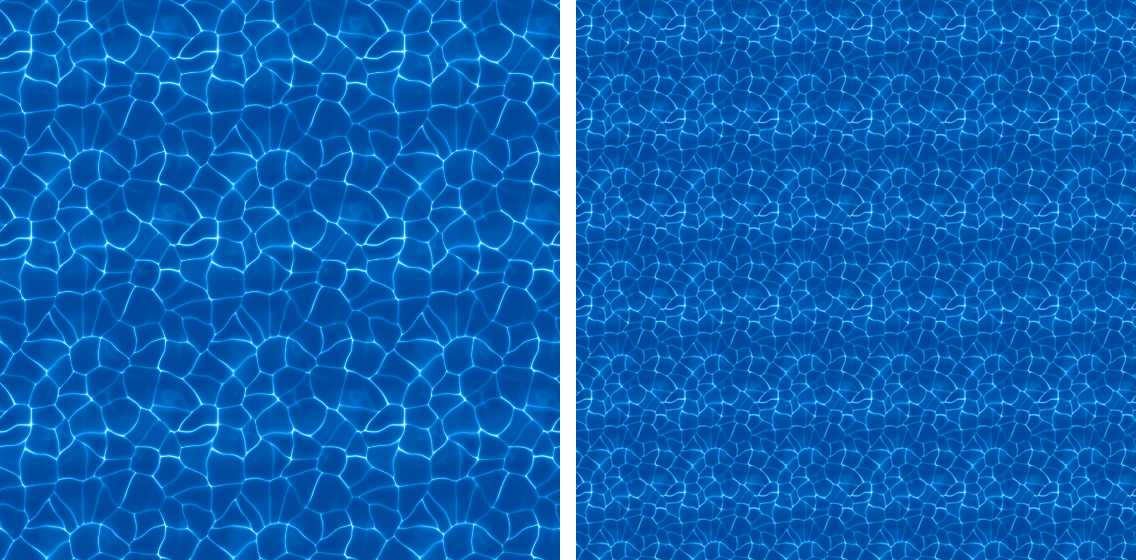
Left: one tile. Right: repeated 2 by 2.
Reproduce this texture procedurally as a WebGL 2 fragment shader.

```glsl
#version 300 es
precision highp float;
// Pool water: a tiling net of bright caustic lines with glowing knots on deep blue.
#define REPEATS 3.0      // whole tiles across the canvas
#define CELLS 7.0        // net cells across one tile
#define JITTER 0.92      // irregularity of the cells
#define WARP 0.42        // bending of the lines
#define LINE_WIDTH 0.029 // half width of a line, in cells
#define LINE_LIGHT 0.86  // strength of the brightest lines
#define HALO_WIDTH 0.10  // reach of the soft glow, in cells
#define HALO_LIGHT 0.17  // strength of the soft glow
#define VEIL_LIGHT 0.20  // strength of the faint second net
#define SHEET_LIGHT 0.10 // broad patches of light

uniform vec2 u_resolution;
out vec4 outColor;

// Two random values per lattice point, wrapping after "period" points.
vec2 hash2(vec2 cell, float period, uint seed) {
  uvec2 v = uvec2(mod(cell, period) + 0.5) + uvec2(seed * 131u, seed * 57u);
  v = v * 1664525u + 1013904223u;
  v.x += v.y * 1664525u;
  v.y += v.x * 1664525u;
  v ^= v >> 16u;
  v.x += v.y * 1664525u;
  v.y += v.x * 1664525u;
  v ^= v >> 16u;
  return vec2(v & 65535u) / 65535.0;
}

// Smooth noise with two channels that wraps after "period" units.
vec2 noise2(vec2 p, float period, uint seed) {
  vec2 i = floor(p), f = fract(p);
  f = f * f * f * (f * (f * 6.0 - 15.0) + 10.0);
  vec2 low = mix(hash2(i, period, seed), hash2(i + vec2(1, 0), period, seed), f.x);
  vec2 high = mix(hash2(i + vec2(0, 1), period, seed), hash2(i + vec2(1, 1), period, seed), f.x);
  return mix(low, high, f.y);
}

vec2 site(vec2 cell, float period, uint seed) {
  return cell + 0.5 + JITTER * (hash2(cell, period, seed) - 0.5);
}

// Light gathered along the borders of a cell net: x = sharp lines, y = halo.
vec2 causticNet(vec2 p, float period, float width, uint seed) {
  vec2 home = floor(p), nearCell = home, toNear = vec2(9.0);
  for (int y = -1; y <= 1; y++)
  for (int x = -1; x <= 1; x++) {
    vec2 cell = home + vec2(x, y);
    vec2 toSite = site(cell, period, seed) - p;
    if (dot(toSite, toSite) < dot(toNear, toNear)) {
      toNear = toSite;
      nearCell = cell;
    }
  }
  vec2 light = vec2(0.0);
  for (int y = -2; y <= 2; y++)
  for (int x = -2; x <= 2; x++) {
    if (x == 0 && y == 0) continue;
    vec2 cell = nearCell + vec2(x, y);
    vec2 toSite = site(cell, period, seed) - p;
    float d = dot(0.5 * (toNear + toSite), normalize(toSite - toNear));
    // The same random strength is seen from both sides of a border.
    vec2 strength = hash2(nearCell + cell, 2.0 * period, seed + 7u);
    float core = 1.0 / (1.0 + d * d / (width * width));
    light.x += mix(0.22, 1.0, strength.x) * core;
    light.y += strength.y * strength.y * exp(-d / HALO_WIDTH);
  }
  return light;
}

// Water colour from deep shade to sparkling highlight.
vec3 waterColor(float light) {
  vec3 c = mix(vec3(0.0, 0.272, 0.595), vec3(0.0, 0.39, 0.73), clamp(light / 0.22, 0.0, 1.0));
  c = mix(c, vec3(0.0, 0.52, 0.91), clamp((light - 0.22) / 0.24, 0.0, 1.0));
  c = mix(c, vec3(0.28, 0.75, 1.0), clamp((light - 0.46) / 0.34, 0.0, 1.0));
  return mix(c, vec3(0.72, 0.97, 1.0), clamp((light - 0.80) / 0.40, 0.0, 1.0));
}

void main() {
  vec2 p = gl_FragCoord.xy / u_resolution * REPEATS * CELLS;
  float pixel = REPEATS * CELLS / min(u_resolution.x, u_resolution.y);
  float width = max(LINE_WIDTH, 0.6 * pixel);

  // Bend the net and vary its light along the lines.
  vec2 bent = p + WARP * (noise2(p, CELLS, 1u) - 0.5)
                + 0.25 * WARP * (noise2(p * 2.0, CELLS * 2.0, 2u) - 0.5);
  vec2 flicker = noise2(p * 2.0, CELLS * 2.0, 3u);
  vec2 patches = noise2(p, CELLS, 4u);

  // Main net, faint second net and broad sheets of light.
  vec2 net = causticNet(bent, CELLS, width, 11u);
  vec2 veil = causticNet(bent + 0.5 * patches, CELLS, 2.0 * width, 23u);
  float light = LINE_LIGHT * net.x * mix(0.45, 1.2, flicker.x);
  light += HALO_LIGHT * net.y * mix(0.3, 1.5, patches.x);
  light += VEIL_LIGHT * veil.x * patches.y * patches.y;
  light += SHEET_LIGHT * smoothstep(0.35, 0.95, patches.x);

  outColor = vec4(waterColor(light), 1.0);
}
```
